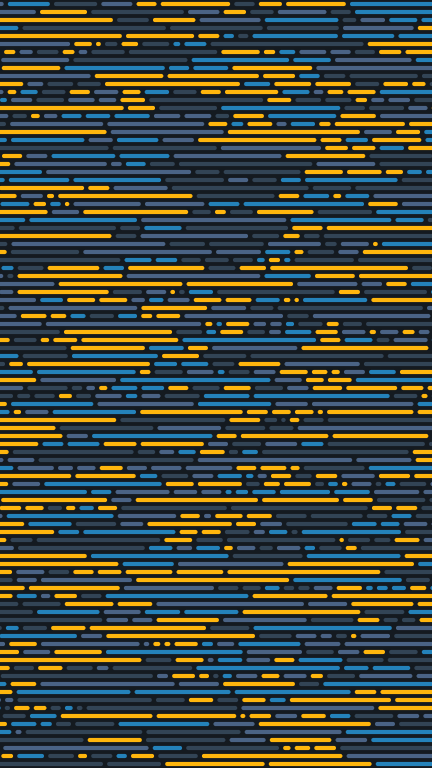
Give the GLSL for this pattern, as a Shadertoy shader.

```glsl
// Stacked rows of round-ended dashes in amber, blue and slate on near-black.
// Each row is walked from left to right, laying hashed dash lengths and colours
// with a fixed gap; runs of short dashes alternate with runs of long ones.

float hash(vec2 p) {
    vec3 q = fract(vec3(p.xyx) * vec3(0.1031, 0.1030, 0.0973));
    q += dot(q, q.yzx + 33.33);
    return fract((q.x + q.y) * q.z);
}

// Signed distance to a horizontal capsule spanning x from left to right
float dash(vec2 p, float left, float right, float radius) {
    float nearest = clamp(p.x, left + radius, right - radius);
    return length(p - vec2(nearest, 0.0)) - radius;
}

// Runs of three dashes share a length class: short or long
float dashLength(float row, float index) {
    float run = hash(vec2(row + 17.0, floor(index / 3.0) + 211.0));
    float h = hash(vec2(row + 5.0, index + 61.0));
    return run < 0.4 ? 0.52 + 3.0 * h : 2.5 + 17.0 * h * h;
}

vec3 dashColor(float pick) {
    vec3 amber = vec3(1.0, 0.715, 0.05);
    vec3 blue = vec3(0.14, 0.51, 0.73);
    vec3 slate = vec3(0.29, 0.39, 0.52);
    vec3 darkSlate = vec3(0.195, 0.265, 0.335);
    return pick < 0.32 ? amber : pick < 0.53 ? blue : pick < 0.76 ? slate : darkSlate;
}

void mainImage(out vec4 fragColor, in vec2 fragCoord) {
    // One unit is the row pitch
    float unit = iResolution.y / 96.0;
    vec2 p = fragCoord / unit;
    float row = floor(p.y);
    p.y = fract(p.y) - 0.5;

    vec3 color = vec3(0.08, 0.10, 0.125);
    float left = -20.0 * hash(vec2(row + 3.0, 7.0));

    // Lay dashes until the walk has passed this point
    for (int i = 0; i < 120; i++) {
        if (left > p.x + 1.0) break;
        float index = float(i);
        float right = left + dashLength(row, index);
        float coverage = clamp(0.5 - dash(p, left, right, 0.26) * unit, 0.0, 1.0);
        color = mix(color, dashColor(hash(vec2(row + 131.0, index + 29.0))), coverage);
        left = right + 0.52;
    }

    fragColor = vec4(color, 1.0);
}
```
